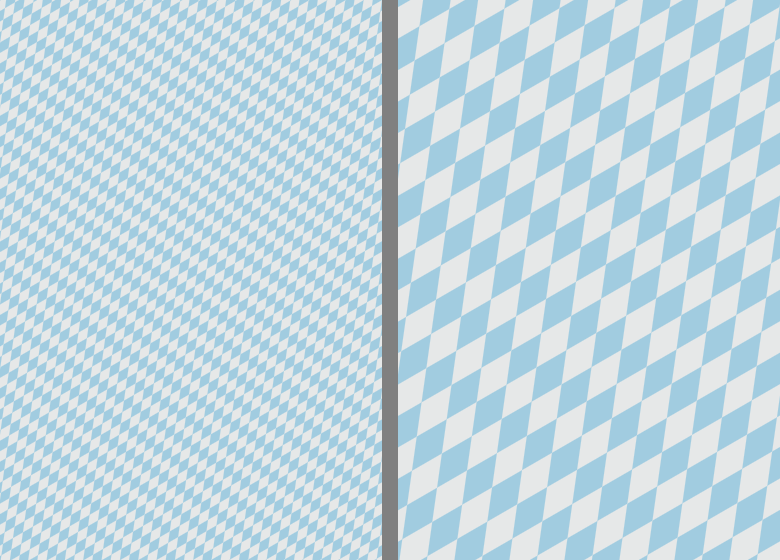
Left, the full canvas; right, a detail of the centre.
This pattern is drawn by a WebGL 1 fragment shader. Its source:

```glsl
precision highp float;
// Slanted checkerboard of pale blue and off-white rhombuses.

uniform vec2 u_resolution;

// Signed square wave of period 2 with edges softened over edgeWidth.
float softSquare(float x, float edgeWidth) {
    float triangle = 0.5 - abs(mod(x + 0.5, 2.0) - 1.0);
    return clamp(triangle / edgeWidth, -1.0, 1.0);
}

// Position across a family of parallel lines tilted by angle.
float acrossLines(vec2 p, float angle) {
    return dot(p, vec2(-sin(angle), cos(angle)));
}

void main() {
    // Canvas-height units, anchored at a rhombus corner.
    vec2 p = gl_FragCoord.xy / u_resolution.y - vec2(0.2344, 0.6103);

    // Both line families share one spacing, so all cell sides are equal.
    float spacing = 0.01621;
    float steep = -acrossLines(p, radians(82.0)) / spacing;
    float shallow = acrossLines(p, radians(30.0)) / spacing;

    // The product of the two waves alternates the cells.
    float halfPixel = 0.55 / (spacing * u_resolution.y);
    float checker = softSquare(steep, halfPixel) * softSquare(shallow, halfPixel);

    vec3 offWhite = vec3(0.90, 0.91, 0.91);
    vec3 paleBlue = vec3(0.63, 0.80, 0.88);
    gl_FragColor = vec4(mix(offWhite, paleBlue, 0.5 + 0.5 * checker), 1.0);
}
```
